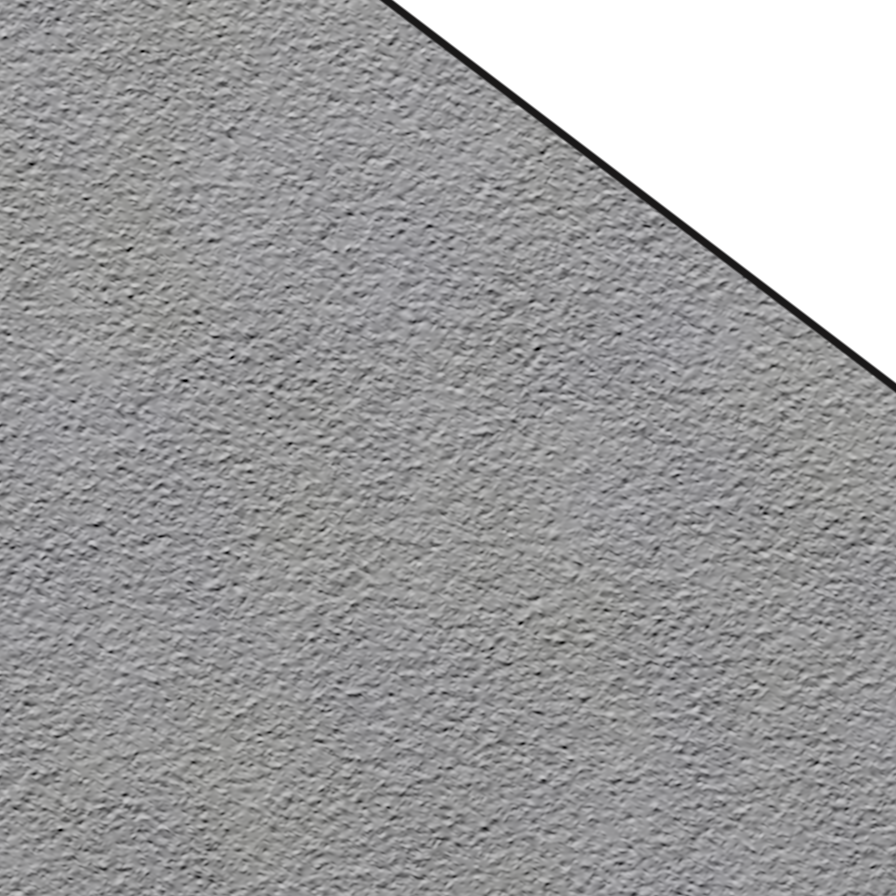
Give the GLSL for this texture, as a Shadertoy shader.

```glsl
// Rough grey granular sheet with a dark slanted edge against a white corner.

const vec3 STONE = vec3(0.583, 0.582, 0.586);
const vec3 EDGE_DARK = vec3(0.10, 0.095, 0.095);
const vec3 PAPER = vec3(1.0);
const vec2 EDGE_START = vec2(0.431, 1.0);
const vec2 EDGE_END = vec2(1.0, 0.567);
const float EDGE_HALF_WIDTH = 0.0042;

vec3 hash3(vec2 cell, float seed) {
    vec3 q = fract(vec3(cell.xyx + seed) * vec3(0.1031, 0.1030, 0.0973));
    q += dot(q, q.yxz + 33.33);
    return fract((q.xxy + q.yzz) * q.zyx);
}

mat2 rotation(float angle) {
    float c = cos(angle), s = sin(angle);
    return mat2(c, s, -s, c);
}

// Cellular noise: one soft, tilted, oblong grain per cell, light or dark
float grains(vec2 p, float seed, float tilt) {
    vec2 cell = floor(p);
    float sum = 0.0;
    for (int y = -1; y <= 1; y++) {
        for (int x = -1; x <= 1; x++) {
            vec2 id = cell + vec2(x, y);
            vec3 rnd = hash3(id, seed);
            float angle = tilt + (rnd.z - 0.5) * 1.3;
            vec2 d = rotation(angle) * (p - id - rnd.xy);
            float shade = 2.0 * fract(rnd.z * 17.0 + rnd.x * 5.0) - 1.0;
            sum += shade * exp(-dot(d * d, vec2(3.5, 12.0)));
        }
    }
    return sum;
}

// Side lighting: difference between the grains and a shifted copy
float relief(vec2 uv, float cells, float seed, float tilt) {
    vec2 p = uv * cells;
    vec2 lightShift = vec2(0.22, -0.5);
    return grains(p, seed, tilt) - grains(p + lightShift, seed, tilt);
}

// Broad cloudy variation from layered, warped sines
float mottle(vec2 uv, float frequency) {
    vec2 p = uv * frequency;
    float sum = 0.0;
    float weight = 0.5;
    for (int i = 0; i < 4; i++) {
        p = rotation(1.1) * p * 1.7 + 1.9;
        sum += weight * sin(p.x + 1.3 * sin(p.y)) * sin(p.y + 0.8 * sin(p.x));
        weight *= 0.75;
    }
    return sum;
}

vec3 stoneColor(vec2 uv) {
    float cloud = mottle(uv, 9.0);
    float tone = 0.165 * relief(uv, 105.0, 3.0, 0.12)
               + 0.155 * relief(uv, 165.0, 41.0, -0.08);
    tone *= 1.0 - 0.18 * cloud;
    // Deepen the pits and hold back the highlights
    tone -= 1.1 * tone * tone;
    tone += 0.018 * cloud + 0.022 * (uv.y - 0.45);
    float tint = 0.008 * mottle(uv + 4.7, 5.0);
    return STONE + tone + tint * vec3(-0.4, -0.4, 1.0);
}

// Signed distance to the slanted edge, positive towards the white corner
float edgeDistance(vec2 uv, vec2 a, vec2 b) {
    vec2 along = normalize(b - a);
    return dot(uv - a, vec2(-along.y, along.x));
}

void mainImage(out vec4 fragColor, in vec2 fragCoord) {
    vec2 uv = fragCoord / iResolution.xy;
    float soft = max(0.0016, 1.0 / iResolution.y);
    float d = edgeDistance(uv, EDGE_START, EDGE_END);

    vec3 color = stoneColor(uv);
    color = mix(color, EDGE_DARK, smoothstep(-soft, soft, d + EDGE_HALF_WIDTH));
    color = mix(color, PAPER, smoothstep(-soft, soft, d - EDGE_HALF_WIDTH));
    fragColor = vec4(clamp(color, 0.0, 1.0), 1.0);
}
```
